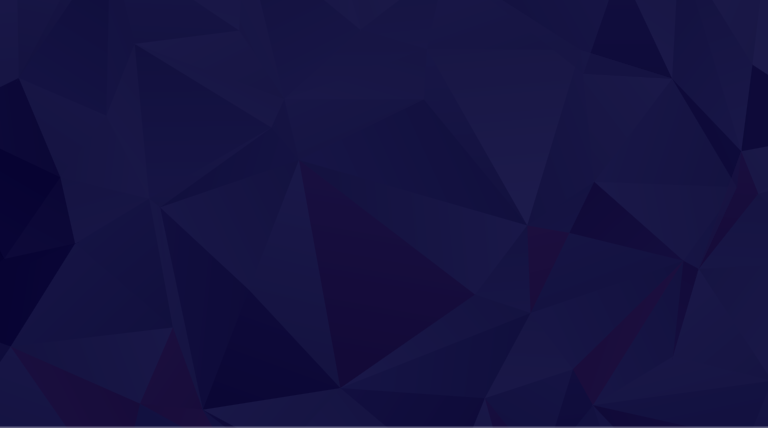
Write a Shadertoy shader that draws this background.

```glsl
// Dark navy low-poly backdrop: a tilted, strongly jittered grid is split into
// triangles, each with its own tint, a faint linear gradient and a crisp edge.
// Facets are wider near the middle; a hairline muted rim closes the bottom.

const float CELL = 0.21; // grid spacing in canvas heights
const mat2 TILT = mat2(0.86, 0.51, -0.51, 0.86);

vec3 hash3(vec2 p) {
    vec3 q = fract(vec3(p.xyx) * vec3(0.1031, 0.1030, 0.0973));
    q += dot(q, q.yxz + 33.33);
    return fract((q.xxy + q.yzz) * q.zyx);
}

float cross2(vec2 a, vec2 b) {
    return a.x * b.y - a.y * b.x;
}

// Grid corner moved at random and pushed away from the middle
vec2 cornerAt(vec2 id, vec2 middle) {
    vec2 v = id + (hash3(id + 37.0).xy - 0.5) * 1.1;
    vec2 d = id - middle;
    return v + 0.6 * d * exp(-dot(d, d) / 4.5);
}

// Signed distance to the nearest side, positive inside
float triangleDepth(vec2 p, vec2 a, vec2 b, vec2 c) {
    float winding = cross2(b - a, c - a) < 0.0 ? -1.0 : 1.0;
    float ab = cross2(b - a, p - a) / max(length(b - a), 1e-4);
    float bc = cross2(c - b, p - b) / max(length(c - b), 1e-4);
    float ca = cross2(a - c, p - c) / max(length(a - c), 1e-4);
    return min(ab * winding, min(bc * winding, ca * winding));
}

// Tint of one facet; place is its center in canvas units from 0 to 1
vec3 facetColor(vec2 offset, vec2 place, vec2 id) {
    vec3 h = hash3(id + 71.0);
    vec3 k = hash3(id + 143.0);

    // Navy range, paler toward the upper right
    float light = clamp(h.x * 0.65 + 0.4 * place.x * place.y + 0.08, 0.0, 1.0);
    vec3 col = mix(vec3(0.066, 0.060, 0.245), vec3(0.105, 0.098, 0.283), light);

    // Plum and deep facets keep clear of the middle; plum prefers the lower half
    float accent = smoothstep(0.12, 0.26, length(place - vec2(0.47, 0.55)));
    float plumShare = accent * mix(0.32, 0.05, smoothstep(0.3, 0.65, place.y));
    if (h.y < plumShare) col = mix(vec3(0.070, 0.045, 0.230), vec3(0.108, 0.055, 0.240), k.x);
    if (h.z < 0.10 * accent) col = mix(vec3(0.048, 0.032, 0.215), vec3(0.062, 0.050, 0.235), k.y);

    // Dark patch halfway up the left side
    float leftPatch = smoothstep(0.08, 0.02, place.x) * smoothstep(0.35, 0.15, abs(place.y - 0.42));
    col = mix(col, vec3(0.030, 0.015, 0.200), leftPatch);

    // Faint gradient across the facet
    float angle = 6.2832 * k.z;
    float slope = clamp(dot(offset, vec2(cos(angle), sin(angle))), -1.0, 1.0);
    return col + slope * vec3(0.010, 0.010, 0.015);
}

void mainImage(out vec4 fragColor, in vec2 fragCoord) {
    float pixel = 1.0 / (iResolution.y * CELL);
    vec2 size = iResolution.xy * pixel;
    vec2 p = TILT * (fragCoord * pixel);
    vec2 middle = TILT * (size * vec2(0.47, 0.52));
    vec2 base = floor(p);

    // Coverage-weighted sum over all triangles that can reach this point
    vec3 sum = vec3(0.0);
    float total = 0.0;
    for (int y = -2; y <= 2; y++)
    for (int x = -2; x <= 2; x++) {
        vec2 id = base + vec2(x, y);
        vec2 a = cornerAt(id, middle);
        vec2 b = cornerAt(id + vec2(1.0, 0.0), middle);
        vec2 c = cornerAt(id + vec2(1.0, 1.0), middle);
        vec2 d = cornerAt(id + vec2(0.0, 1.0), middle);

        // Random diagonal: rotate the corner order by one
        if (hash3(id + 5.0).z < 0.5) {
            vec2 first = a;
            a = b; b = c; c = d; d = first;
        }
        for (int side = 0; side < 2; side++) {
            vec2 tip = side == 0 ? b : d;
            float cover = clamp(0.5 + triangleDepth(p, a, tip, c) / (1.2 * pixel), 0.0, 1.0);
            if (cover > 0.0) {
                vec2 center = (a + tip + c) / 3.0;
                vec2 place = (transpose(TILT) * center) / size;
                vec2 key = id * 2.0 + vec2(float(side), 0.0);
                sum += cover * facetColor(p - center, place, key);
                total += cover;
            }
        }
    }
    vec3 col = total > 0.0 ? sum / total : vec3(0.085, 0.075, 0.260);

    // Muted hairline rim, in canvas heights
    float soft = 0.5 / iResolution.y;
    float rim = smoothstep(soft, -soft, fragCoord.y / iResolution.y - 0.0035);
    col = mix(col, vec3(0.80, 0.80, 0.86), 0.42 * rim);
    fragColor = vec4(col, 1.0);
}
```
